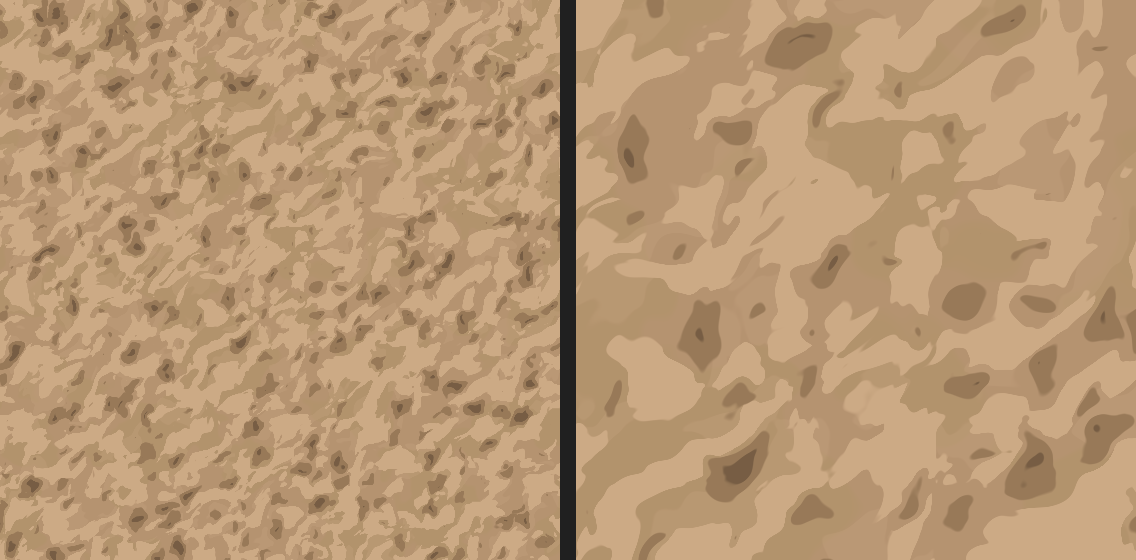
Left: the whole. Right: its middle third, enlarged.
This texture is drawn by a three.js fragment shader. Its source:

```glsl
varying vec2 vUv;

const vec3 LIGHT_SAND = vec3(0.80, 0.665, 0.52);
const vec3 WARM_SAND = vec3(0.71, 0.575, 0.44);
const vec3 OLIVE_SAND = vec3(0.70, 0.575, 0.425);
const vec3 PIT_BROWN = vec3(0.595, 0.475, 0.345);
const vec3 CORE_BROWN = vec3(0.465, 0.365, 0.265);

float hash(vec2 p) {
  return fract(sin(dot(p, vec2(127.1, 311.7))) * 43758.5453);
}

// Coordinates along and across an axis at the given angle
vec2 alongAxis(vec2 p, float angle) {
  float c = cos(angle);
  float s = sin(angle);
  return vec2(c * p.x + s * p.y, c * p.y - s * p.x);
}

// Random slope through one lattice corner
float slope(vec2 corner, vec2 offset) {
  float angle = 6.2832 * hash(corner);
  return dot(vec2(cos(angle), sin(angle)), offset);
}

// Gradient noise centred on one half
float noise(vec2 p) {
  vec2 i = floor(p);
  vec2 f = fract(p);
  vec2 w = f * f * (3.0 - 2.0 * f);
  vec2 e = vec2(1.0, 0.0);
  float low = mix(slope(i, f), slope(i + e.xy, f - e.xy), w.x);
  float high = mix(slope(i + e.yx, f - e.yx), slope(i + e.xx, f - e.xx), w.x);
  return 0.5 + mix(low, high, w.y);
}

float fbm(vec2 p) {
  float sum = 0.0;
  float weight = 0.6;
  for (int i = 0; i < 3; i++) {
    sum += weight * noise(p);
    p = alongAxis(p, 0.3) * 2.0 + 17.3;
    weight *= 0.45;
  }
  return sum / 0.99;
}

vec2 warp(vec2 p, float frequency, float amount) {
  vec2 offset = vec2(noise(p * frequency + 3.7), noise(p * frequency + 41.2));
  return p + amount * (offset - 0.5);
}

// Depth inside scattered oval pits: positive inside, negative outside
float pitDepth(vec2 p, float cells) {
  vec2 q = p * cells;
  vec2 home = floor(q);
  float depth = -1.0;
  for (int y = -1; y <= 1; y++) {
    for (int x = -1; x <= 1; x++) {
      vec2 cell = home + vec2(float(x), float(y));
      vec2 jitter = vec2(hash(cell + 5.1), hash(cell + 23.9));
      vec2 center = cell + 0.1 + 0.8 * jitter;
      float angle = mix(0.4, 1.6, hash(cell + 61.3));
      float radius = mix(-0.27, 0.42, hash(cell + 87.7));
      vec2 d = alongAxis(q - center, angle) * vec2(0.75, 1.35);
      depth = max(depth, radius - length(d));
    }
  }
  return depth;
}

float edge(float value, float level, float softness) {
  return smoothstep(level - softness, level + softness, value);
}

void main() {
  // Ragged diagonal ridges
  vec2 bent = warp(warp(vUv, 12.0, 0.03), 40.0, 0.012);
  float ridges = fbm(alongAxis(bent, 0.7) * vec2(19.0, 36.0));

  // Pits, roughened by the ridges around them
  float pits = pitDepth(warp(vUv, 50.0, 0.015), 24.0);
  pits += 0.45 * (ridges - 0.5);
  float hollow = ridges + 0.3 * smoothstep(-0.27, 0.0, pits);

  // Flat patches of slightly different sand
  float patches = fbm(warp(vUv, 30.0, 0.03) * 7.0 + 9.0);
  vec3 sand = mix(WARM_SAND, OLIVE_SAND, edge(patches, 0.52, 0.02));
  float faded = fbm(alongAxis(bent, 0.8) * vec2(16.0, 26.0) + 31.0);
  sand = mix(sand, LIGHT_SAND, 0.22 * edge(faded, 0.6, 0.012));

  vec3 color = mix(LIGHT_SAND, sand, edge(hollow, 0.507, 0.009));
  color = mix(color, PIT_BROWN, edge(pits, 0.0, 0.02));
  color = mix(color, CORE_BROWN, edge(pits, 0.25, 0.02));
  gl_FragColor = vec4(color, 1.0);
}
```
